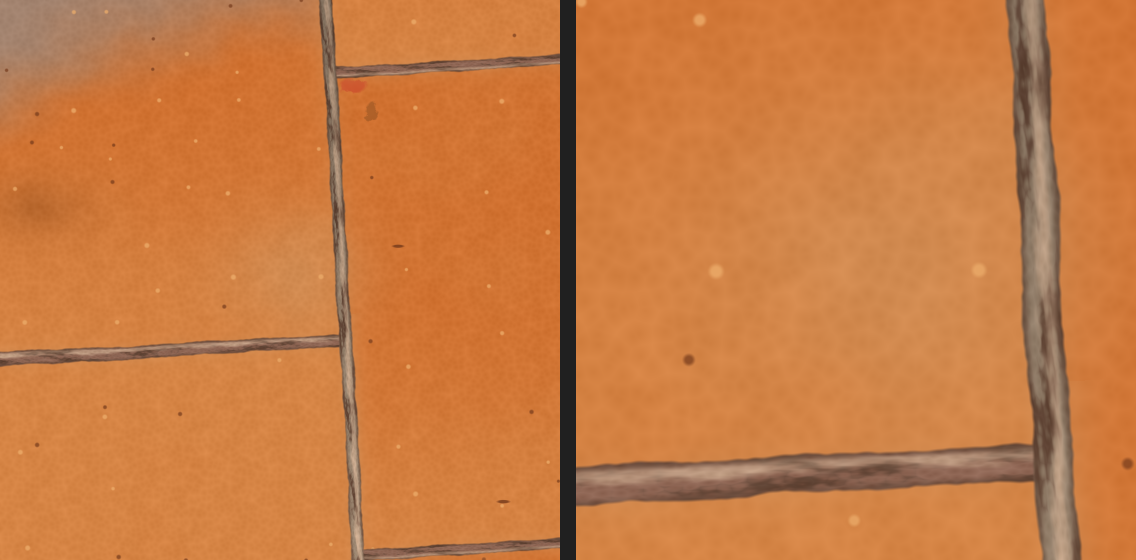
Left: the whole. Right: its middle third, enlarged.
Write a WebGL 2 fragment shader that draws this texture.

```glsl
#version 300 es
precision highp float;
// Worn terracotta floor tiles in a staggered bond with ragged, weathered grout.

uniform vec2 u_resolution;
out vec4 fragColor;

// Layout, in canvas units
const float TILE = 0.864;            // pitch of the tiles
const float STAGGER = 0.384;         // shift of every other column
const vec2 CORNER = vec2(0.641, -0.026);
const vec2 SKEW = vec2(0.059, 0.055); // lean of upright and level joints
const float JOINT = 0.0115;          // half width of a joint

// Clay
const vec3 CLAY = vec3(0.82, 0.445, 0.19);
const vec3 CLAY_LIGHT = vec3(0.84, 0.52, 0.27);
const vec3 CLAY_DUSTY = vec3(0.82, 0.56, 0.34);
const vec3 STAIN = vec3(0.65, 0.36, 0.15);
const vec3 CHIP_DARK = vec3(0.45, 0.22, 0.10);
const vec3 CHIP_RED = vec3(0.80, 0.30, 0.17);
const vec3 SPECK = vec3(0.93, 0.68, 0.42);
const vec3 HAZE = vec3(0.63, 0.52, 0.45);

// Grout
const vec3 GROUT_DARK = vec3(0.36, 0.25, 0.19);
const vec3 GROUT_GREY = vec3(0.58, 0.50, 0.42);
const vec3 GROUT_BROWN = vec3(0.57, 0.41, 0.34);
const vec3 GROUT_PALE = vec3(0.80, 0.67, 0.56);

float hash(vec2 p) {
    p = fract(p * vec2(0.1031, 0.1173) + 0.37);
    p += dot(p, p.yx + 33.33);
    return fract((p.x + p.y) * p.x * 17.0);
}

// Layered, rotated sines, roughly -1 to 1
float waves(vec2 p) {
    float sum = 0.0, gain = 0.5;
    for (int i = 0; i < 5; i++) {
        sum += gain * sin(p.x + 1.4 * sin(p.y + float(i)));
        p = mat2(1.3, 1.1, -1.1, 1.3) * p + 2.7;
        gain *= 0.62;
    }
    return sum;
}

// Distance to the nearest scattered cell centre
float cellular(vec2 p) {
    vec2 cell = floor(p);
    float nearest = 2.0;
    for (int y = -1; y <= 1; y++)
        for (int x = -1; x <= 1; x++) {
            vec2 id = cell + vec2(x, y);
            vec2 centre = id + vec2(hash(id), hash(id + 47.0));
            nearest = min(nearest, length(p - centre));
        }
    return nearest;
}

// Sparse marks, at most one in each cell
float scatter(vec2 p, float cells, float chance, float radius, vec2 squash, float soft) {
    vec2 id = floor(p * cells);
    vec2 centre = 0.25 + 0.5 * vec2(hash(id + 11.0), hash(id + 29.0));
    float d = length((fract(p * cells) - centre) * squash) / cells;
    float r = radius * (0.5 + 0.5 * hash(id + 71.0));
    return step(hash(id + cells), chance) * (1.0 - smoothstep(0.5 * r, r + soft, d));
}

float blob(vec2 p, vec2 centre, vec2 size) {
    vec2 d = (p - centre) / size;
    return exp(-dot(d, d));
}

// side runs from -1 to 1 across the joint, along follows it
vec3 grout(float side, float along, vec3 body, float paleSide) {
    float streak = waves(vec2(along * 38.0, side * 2.2 + along * 9.0));
    float grit = cellular(vec2(along * 110.0, side * 2.5));
    vec3 c = mix(GROUT_DARK, body, smoothstep(-0.9, 0.3, streak + 0.5 - grit));
    float ridge = 1.0 - smoothstep(0.1, 0.6, abs(side - paleSide + 0.2 * streak));
    c = mix(c, GROUT_PALE, ridge * (0.6 + 0.3 * streak));
    c = mix(c, GROUT_DARK, 0.6 * smoothstep(0.55, 1.0, abs(side)));
    return c + 0.08 * (grit - 0.5);
}

vec3 clay(vec2 p, vec2 id, vec2 local, float soft) {
    float mottle = waves(p * vec2(9.0, 12.0) + id * 3.0);
    float pale = 0.8 * smoothstep(0.52, 0.05, local.y + 0.10 * mottle);
    pale = max(pale, step(abs(mod(2.0 * id.x + id.y, 5.0) - 2.0), 0.5));
    vec3 c = mix(CLAY, CLAY_LIGHT, clamp(pale + 0.14 * mottle + 0.06, 0.0, 1.0));

    // Dusty patch, brown stain and grey film
    c = mix(c, CLAY_DUSTY, 0.75 * blob(p + 0.02 * mottle, vec2(0.53, 0.51), vec2(0.12, 0.10)));
    c = mix(c, STAIN, (0.55 + 0.25 * mottle) * blob(p, vec2(0.06, 0.63), vec2(0.10, 0.055)));
    float film = p.y - 0.82 - 0.33 * p.x + 0.035 * mottle;
    c = mix(c, HAZE, 0.95 * smoothstep(-0.12, 0.15, film) * step(id.x, -0.5));

    // Fine grain, specks and chips
    c += 0.035 * (cellular(p * 95.0) - 0.5) + 0.012 * waves(p * 70.0);
    c = mix(c, SPECK, 0.75 * scatter(p, 13.0, 0.24, 0.0045, vec2(1.0), soft));
    c = mix(c, CHIP_DARK, 0.7 * scatter(p + 0.3, 15.0, 0.10, 0.004, vec2(1.0), soft));
    c = mix(c, CHIP_DARK, 0.8 * scatter(p, 6.0, 0.10, 0.015, vec2(1.0, 3.5), soft));
    float ragged = 0.004 * waves(p * 150.0);
    c = mix(c, STAIN, 0.8 * smoothstep(0.4, 0.6, blob(p + ragged, vec2(0.664, 0.80), vec2(0.014, 0.020))));
    return mix(c, CHIP_RED, 0.8 * smoothstep(0.3, 0.6, blob(p + ragged, vec2(0.629, 0.847), vec2(0.026, 0.014))));
}

void main() {
    vec2 p = gl_FragCoord.xy / u_resolution;
    float soft = 0.0008 + 0.7 / min(u_resolution.x, u_resolution.y);

    // Skewed, staggered grid
    vec2 q = p - CORNER + SKEW * vec2(p.y, -p.x);
    q += 0.0018 * vec2(waves(vec2(p.y * 13.0, 1.0)), waves(vec2(p.x * 12.0, 4.0)));
    float column = floor(q.x / TILE);
    vec2 grid = vec2(q.x, q.y - STAGGER * mod(column, 2.0)) / TILE;
    vec2 id = floor(grid), local = fract(grid);
    vec2 across = (grid - round(grid)) * TILE;

    // Joint widths with broken edges
    vec2 width = JOINT * vec2(1.0, 0.9 - 0.35 * q.x);
    vec2 wear = vec2(waves(vec2(p.y * 65.0, sign(across.x))), waves(vec2(p.x * 60.0, sign(across.y))));
    vec2 edge = abs(across) - width + 0.0016 * wear;
    vec2 cover = 1.0 - smoothstep(-soft, soft, edge);

    vec3 color = clay(p, id, local, soft);
    float rim = exp(-max(min(edge.x, edge.y), 0.0) / 0.012);
    color = mix(color, CLAY_DUSTY, rim * (0.32 + 0.18 * wear.y));

    // Level joints, then the upright joint over them
    float paleSide = mix(-0.75, 0.5, mod(column, 2.0));
    vec3 level = grout(across.y / width.y, p.x, GROUT_BROWN, paleSide);
    vec3 upright = grout(across.x / width.x, p.y + 2.0, GROUT_GREY, 0.25);
    upright *= mix(1.08, 0.88, p.y);
    color = mix(color, level, cover.y);
    color = mix(color, upright, cover.x);
    fragColor = vec4(clamp(color, 0.0, 1.0), 1.0);
}
```
